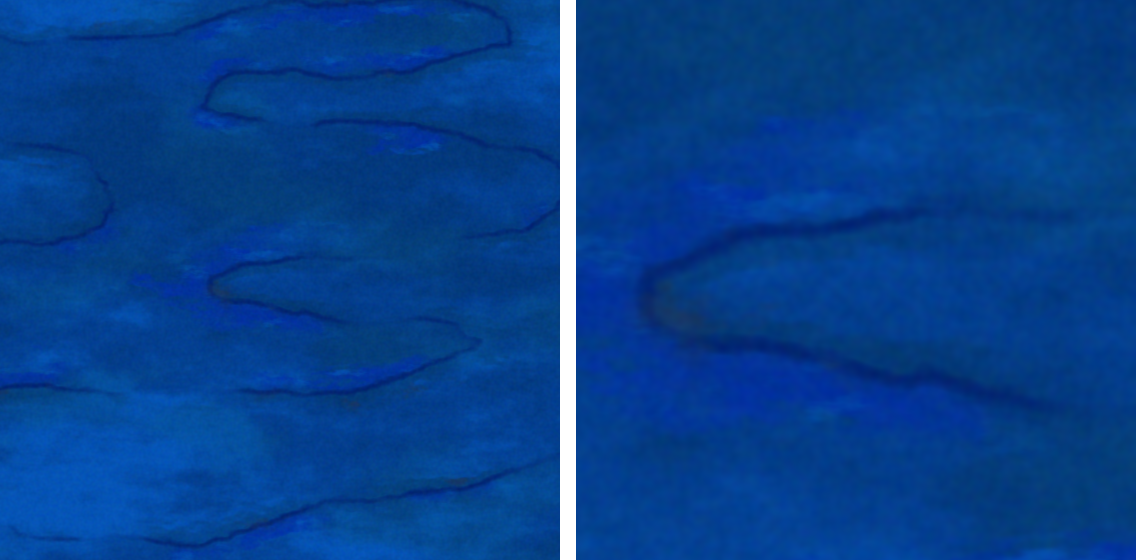
Left: the whole. Right: its middle third, enlarged.
Give the GLSL for this texture, as a WebGL 1 fragment shader.

```glsl
precision highp float;
// Deep blue stained stone: drifting horizontal clouds, dark seams, royal blue pools and rusty flecks.
uniform vec2 u_resolution;

vec2 gradientAt(vec2 cell) {
  vec3 h = fract(vec3(cell.xyx) * vec3(0.1031, 0.1030, 0.0973));
  h += dot(h, h.yzx + 33.33);
  float angle = 6.2832 * fract((h.x + h.y) * h.z);
  return vec2(cos(angle), sin(angle));
}

// Gradient noise, roughly -0.7 to 0.7
float noise(vec2 p) {
  vec2 i = floor(p), f = p - i;
  vec2 u = f * f * f * (f * (f * 6.0 - 15.0) + 10.0);
  float a = dot(gradientAt(i), f);
  float b = dot(gradientAt(i + vec2(1, 0)), f - vec2(1, 0));
  float c = dot(gradientAt(i + vec2(0, 1)), f - vec2(0, 1));
  float d = dot(gradientAt(i + vec2(1, 1)), f - vec2(1, 1));
  return mix(mix(a, b, u.x), mix(c, d, u.x), u.y);
}

float fbm(vec2 p) {
  float sum = 0.0, amp = 0.6;
  for (int i = 0; i < 5; i++) {
    sum += amp * noise(p);
    p = mat2(1.9, 0.25, -0.25, 1.9) * p + 17.3;
    amp *= 0.52;
  }
  return sum;
}

// Height field whose zero line is the path of the seams
float seamField(vec2 p) {
  p += vec2(0.16, 0.05) * vec2(fbm(p * vec2(3, 6) + 40.0), fbm(p * vec2(4, 7) + 63.0));
  return noise(p * vec2(1.3, 4.4) + vec2(7.2, 21.6)) + 0.04;
}

// Signed distance to the nearest seam, in canvas units
float seamDistance(vec2 p) {
  float e = 0.003, f = seamField(p);
  vec2 slope = vec2(seamField(p + vec2(e, 0)) - f, seamField(p + vec2(0, e)) - f) / e;
  return f / max(length(slope), 1.2);
}

void main() {
  vec2 p = gl_FragCoord.xy / min(u_resolution.x, u_resolution.y);

  // Broad clouds, lighter toward the lower left, with a dim right side
  vec2 drift = p + vec2(0.08, 0.03) * fbm(p * 4.0 + 5.0);
  float cloud = fbm(drift * vec2(2.2, 5.0) + 11.0);
  float streak = fbm(drift * vec2(5.0, 22.0) + 31.0);
  float mottle = fbm(p * vec2(15, 21) + 3.0);
  float seam = seamDistance(p);
  float light = 0.47 + 1.0 * cloud + 0.4 * streak + 0.42 * mottle;
  light += 0.26 * (1.0 - smoothstep(0.0, 0.38, p.y)) - 0.12 * smoothstep(0.2, 0.8, p.x);
  light -= 0.22 * smoothstep(-0.008, 0.008, seam) - 0.07;

  vec3 color = mix(vec3(0.01, 0.22, 0.485), vec3(0.012, 0.245, 0.56), smoothstep(0.0, 0.42, light));
  color = mix(color, vec3(0.018, 0.33, 0.715), smoothstep(0.4, 1.0, light));

  // Greener zones, also lightened by the clouds
  float teal = smoothstep(-0.02, 0.26, fbm(drift * vec2(3.0, 6.0) + 71.0) + 0.15 * mottle);
  vec3 tealTone = mix(vec3(0.02, 0.255, 0.48), vec3(0.02, 0.325, 0.625), smoothstep(0.1, 0.75, light));
  color = mix(color, tealTone, 0.75 * teal);

  // Saturated royal blue pools gathered on one side of the seams
  float activity = fbm(p * vec2(3.2, 5.0) + 90.0);
  float pool = smoothstep(-0.006, 0.008, seam) * (1.0 - smoothstep(0.012, 0.055, seam + 0.05 * mottle));
  pool *= smoothstep(0.0, 0.2, activity + 0.15 * streak);
  color = mix(color, vec3(0.005, 0.185, 0.67), 0.8 * pool);

  // Long dark seams of uneven width inside a soft greenish shadow
  float strength = smoothstep(-0.3, 0.12, activity + 0.35 * streak + 0.2 * mottle);
  float shadow = exp(-pow(abs(seam + 0.01) / 0.02, 2.0));
  float line = 1.0 - smoothstep(0.0, 0.008 + 0.008 * max(mottle, 0.0), abs(seam));
  color = mix(color, vec3(0.015, 0.21, 0.405), 0.55 * shadow * strength);
  color = mix(color, vec3(0.005, 0.12, 0.43), 0.75 * line * strength);

  // Rusty and pale flecks beside the seams
  float beside = exp(-pow((seam + 0.015) / 0.022, 2.0));
  float rust = smoothstep(0.06, 0.32, fbm(p * vec2(14, 22) + 55.0)) * smoothstep(0.0, 0.2, activity);
  color = mix(color, vec3(0.11, 0.20, 0.36), 0.65 * rust * beside);
  float pale = smoothstep(0.05, 0.35, fbm(p * vec2(14, 32) + 23.0)) * smoothstep(-0.08, 0.15, activity);
  color = mix(color, vec3(0.02, 0.37, 0.70), 0.55 * pale * exp(-pow((seam - 0.025) / 0.022, 2.0)));

  // Fine grain, slightly different in each channel
  vec3 grain = vec3(noise(p * 150.0), noise(p * 170.0 + 8.0), noise(p * 130.0 + 19.0));
  color += grain * vec3(0.018, 0.026, 0.042) + 0.016 * noise(p * 70.0);

  gl_FragColor = vec4(clamp(color, 0.0, 1.0), 1.0);
}
```
